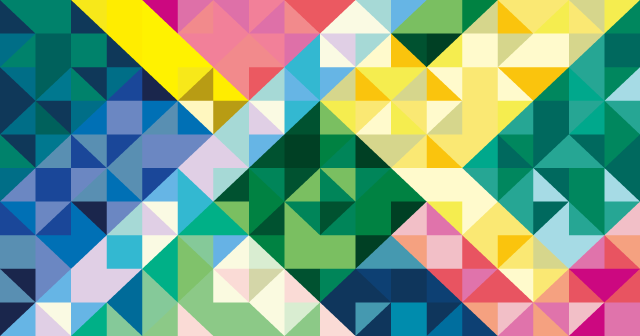
A Shadertoy shader for this background:

```glsl
// Mosaic of 18 x 10 diagonally split cells, coloured in large diamond zones.

float hash(vec2 p) {
    uvec2 q = uvec2(ivec2(p)) * uvec2(1597334673u, 3812015801u);
    uint n = (q.x ^ q.y) * 1597334673u;
    n = (n ^ (n >> 15)) * 2246822519u;
    return float((n ^ (n >> 13)) & 65535u) / 65536.0;
}

vec3 pick(float r, vec3 a, vec3 b, vec3 c, vec3 d, vec3 e) {
    return r < 0.22 ? a : r < 0.44 ? b : r < 0.64 ? c : r < 0.83 ? d : e;
}

// One palette per zone; u and v run along the two diagonals.
vec3 zoneColor(float u, float v, float r) {
    if (u < 10.0) {
        if (v < 2.0 && u < 6.0) // teal
            return pick(r, vec3(0.0, 0.47, 0.56), vec3(0.0, 0.38, 0.36), vec3(0.06, 0.22, 0.35),
                        vec3(0.0, 0.43, 0.53), vec3(0.0, 0.51, 0.42));
        if (v < 2.0) // blue
            return pick(r, vec3(0.10, 0.28, 0.60), vec3(0.0, 0.44, 0.71), vec3(0.42, 0.53, 0.76),
                        vec3(0.35, 0.56, 0.70), vec3(0.10, 0.15, 0.30));
        if (v < 4.0) // bright yellow
            return pick(r, vec3(1.0, 0.95, 0.0), vec3(0.97, 0.91, 0.10), vec3(1.0, 0.93, 0.0),
                        vec3(0.72, 0.61, 0.08), vec3(1.0, 0.97, 0.75));
        return pick(r, vec3(0.87, 0.44, 0.66), vec3(0.95, 0.54, 0.55), vec3(0.92, 0.35, 0.38),
                    vec3(0.95, 0.50, 0.60), vec3(0.80, 0.03, 0.50)); // pink
    }
    if (u < 12.0) // light band
        return pick(r, vec3(0.65, 0.85, 0.84), vec3(0.88, 0.81, 0.90), vec3(0.40, 0.71, 0.90),
                    vec3(0.20, 0.72, 0.82), vec3(0.98, 0.98, 0.89));
    if (v < 0.0 && u < 14.0) // meadow
        return pick(r, vec3(0.52, 0.79, 0.60), vec3(0.0, 0.69, 0.53), vec3(0.0, 0.42, 0.60),
                    vec3(0.50, 0.76, 0.42), vec3(0.40, 0.70, 0.90));
    if (v < 0.0) // pale
        return pick(r, vec3(0.85, 0.93, 0.82), vec3(0.98, 0.86, 0.84), vec3(0.98, 0.98, 0.88),
                    vec3(0.55, 0.79, 0.53), vec3(0.83, 0.84, 0.66));
    if ((u < 18.0 && v < 6.0) || (u < 14.0 && v > 10.0)) // dark green
        return pick(r, vec3(0.0, 0.51, 0.26), vec3(0.0, 0.32, 0.19), vec3(0.0, 0.52, 0.35),
                    vec3(0.0, 0.25, 0.14), vec3(0.48, 0.75, 0.38));
    if (v < 4.0) // deep blue
        return pick(r, vec3(0.0, 0.55, 0.68), vec3(0.06, 0.21, 0.36), vec3(0.27, 0.60, 0.69),
                    vec3(0.0, 0.43, 0.62), vec3(0.05, 0.25, 0.45));
    if (v < 6.0 || u > 24.0) // coral
        return pick(r, vec3(0.96, 0.63, 0.50), vec3(0.91, 0.33, 0.38), vec3(0.88, 0.45, 0.67),
                    vec3(0.95, 0.75, 0.78), vec3(0.80, 0.03, 0.50));
    if (u > 18.0 && v > 8.0) // turquoise
        return pick(r, vec3(0.0, 0.66, 0.55), vec3(0.15, 0.65, 0.58), vec3(0.0, 0.53, 0.37),
                    vec3(0.65, 0.86, 0.90), vec3(0.0, 0.41, 0.37));
    return pick(r, vec3(0.96, 0.93, 0.31), vec3(0.98, 0.91, 0.45), vec3(0.84, 0.84, 0.55),
                vec3(1.0, 0.98, 0.80), vec3(0.98, 0.77, 0.05)); // soft yellow
}

// The split direction alternates like a chessboard.
vec3 mosaic(vec2 p) {
    vec2 cell = floor(p), f = fract(p);
    bool falling = mod(cell.x + cell.y, 2.0) < 0.5;
    float side = falling ? step(f.y, f.x) : step(1.0, f.x + f.y);
    vec2 center = cell + vec2(1.0 + side, falling ? 2.0 - side : 1.0 + side) / 3.0;
    float r = hash(vec2(cell.x * 2.0 + side, cell.y) + 7.0);
    return zoneColor(center.x + center.y, center.x - center.y, r);
}

void mainImage(out vec4 fragColor, in vec2 fragCoord) {
    // Average a 4 x 4 grid of samples for smooth edges.
    vec3 color = vec3(0.0);
    for (int i = 0; i < 16; i++) {
        vec2 offset = (vec2(i % 4, i / 4) + 0.5) / 4.0 - 0.5;
        vec2 uv = (fragCoord + offset) / iResolution.xy;
        color += mosaic(vec2(uv.x, 1.0 - uv.y) * vec2(18.0, 10.0));
    }
    fragColor = vec4(color / 16.0, 1.0);
}
```
